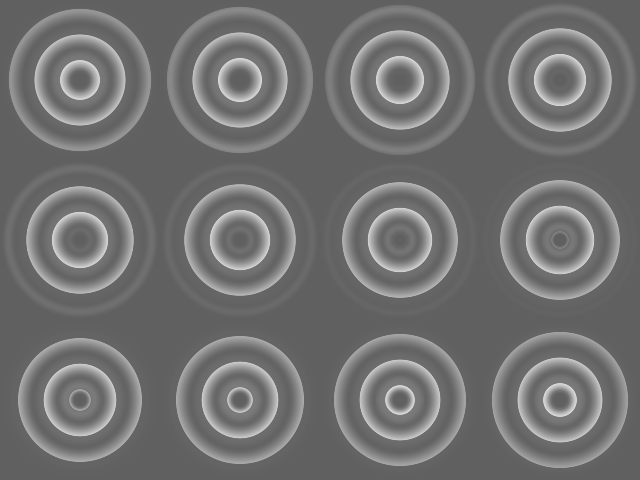
This pattern is drawn by a Shadertoy shader. Its source:

```glsl
const vec2 GRID = vec2(4.0, 3.0);
const float SPACING = 0.16;        // distance between wavefronts, in cells
const float FIRST_RADIUS = 0.1276; // wavefront radius in the first cell
const float PHASE_STEP = 0.08;     // advance per cell, in wavelengths
const vec3 BACKGROUND = vec3(0.378);

// Reading order: left to right, then top to bottom
float cellIndex(vec2 cell, vec2 grid) {
    return cell.x + (grid.y - 1.0 - cell.y) * grid.x;
}

// Brightness of a wavefront: fades in at the centre, dies out at the rim
float envelope(float radius) {
    float fadeIn = smoothstep(0.03, 0.09, radius);
    float fadeOut = 1.0 - smoothstep(0.425, 0.492, radius);
    return 0.54 * (1.0 - 2.6 * radius * radius) * fadeIn * fadeOut;
}

// Soft tail trailing inward from each front
float trail(float wave) {
    return pow(clamp((wave - 0.38) / 0.62, 0.0, 1.0), 1.6);
}

// Faint glow just ahead of each front, strongest near the centre
float haloStrength(float radius) {
    return mix(0.2, 0.05, smoothstep(0.05, 0.4, radius));
}

float ripple(float radius, float phase, float pixel) {
    float wave = fract((radius - FIRST_RADIUS) / SPACING - phase);
    float strength = haloStrength(radius);
    float light = trail(wave) + strength * (1.0 - smoothstep(0.1, 0.55, wave));

    // Sharp front: blend into the next halo over about one pixel
    float edge = pixel / SPACING;
    float front = smoothstep(1.0 - edge, 1.0, wave);
    return mix(light, strength, front) * envelope(radius);
}

void mainImage(out vec4 fragColor, in vec2 fragCoord) {
    // Square cells sized by the canvas height
    float pixel = GRID.y / iResolution.y;
    vec2 position = fragCoord * pixel;
    vec2 cell = floor(position);
    float radius = length(position - cell - 0.5);

    // Each cell shows a later moment of the same ripple
    float phase = cellIndex(cell, GRID) * PHASE_STEP;
    vec3 color = BACKGROUND + ripple(radius, phase, pixel);
    fragColor = vec4(color, 1.0);
}
```
